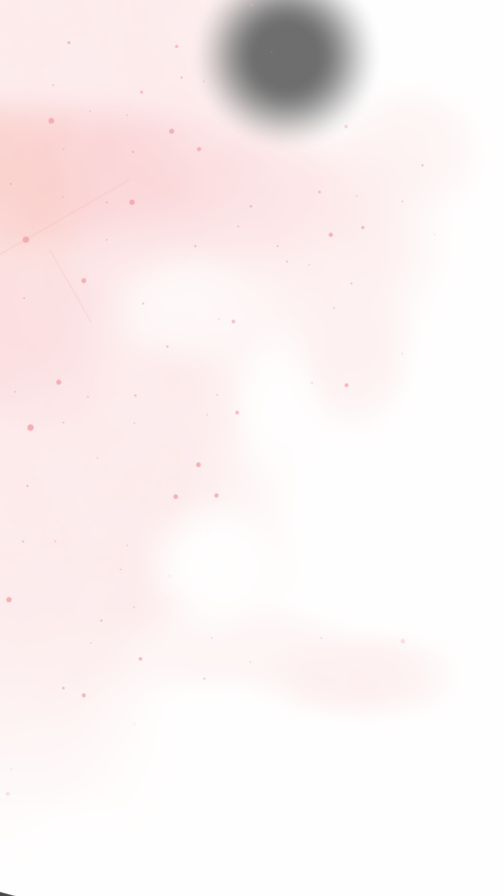
Reproduce this background procedurally as a WebGL 2 fragment shader.

```glsl
#version 300 es
precision highp float;
// Pale pink watercolour wash on white paper with specks and one blurred grey disc.

uniform vec2 u_resolution;
out vec4 outColor;

// Lengths are in canvas widths; the origin is at the lower left.
const vec3 PAPER = vec3(1.0, 0.997, 0.996);
const vec3 ROSE = vec3(0.98, 0.805, 0.815);
const vec3 PEACH = vec3(0.98, 0.81, 0.795);
const vec3 SPECK = vec3(0.95, 0.64, 0.67);
const vec3 DISC = vec3(0.43);
const vec3 CORNER = vec3(0.28);
const vec2 DISC_CENTRE = vec2(0.569, 1.667);
const vec2 DISC_FADE = vec2(0.055, 0.195);
const float WARP = 0.035;
const float GRAIN = 0.05;
const float SPECK_CELL = 0.075;
const float SPECK_DENSITY = 0.42;

vec2 hash2(vec2 p) {
  vec3 q = fract(vec3(p.xyx) * vec3(0.1031, 0.103, 0.0973));
  q += dot(q, q.yzx + 33.33);
  return fract((q.xx + q.yz) * q.zy);
}

float gradientNoise(vec2 p) {
  vec2 i = floor(p), f = fract(p);
  vec2 u = f * f * f * (f * (f * 6.0 - 15.0) + 10.0);
  vec2 o = vec2(0.0, 1.0);
  float a = dot(hash2(i) * 2.0 - 1.0, f);
  float b = dot(hash2(i + o.yx) * 2.0 - 1.0, f - o.yx);
  float c = dot(hash2(i + o.xy) * 2.0 - 1.0, f - o.xy);
  float d = dot(hash2(i + o.yy) * 2.0 - 1.0, f - o.yy);
  return mix(mix(a, b, u.x), mix(c, d, u.x), u.y);
}

float fbm(vec2 p) {
  float sum = 0.0, amp = 0.5;
  for (int i = 0; i < 4; i++) {
    sum += amp * gradientNoise(p);
    p = p * 2.03 + 17.0;
    amp *= 0.5;
  }
  return sum;
}

// Soft ellipse with a flat top
float blob(vec2 p, vec2 centre, vec2 radii) {
  vec2 q = (p - centre) / radii;
  float d = dot(q, q);
  return exp(-d * d);
}

float segment(vec2 p, vec2 a, vec2 b) {
  vec2 ab = b - a;
  return length(p - a - ab * clamp(dot(p - a, ab) / dot(ab, ab), 0.0, 1.0));
}

// Strength of the pigment, 0 for bare paper
float wash(vec2 p) {
  // Column along the left side
  float edge = mix(0.32, 0.58, smoothstep(0.35, 0.65, p.y));
  float k = 0.38 * (1.0 - smoothstep(edge - 0.24, edge + 0.06, p.x));
  k *= smoothstep(-0.02, 0.65, p.y);
  // Upper band and its pale right flank
  k = mix(k, 0.20, blob(p, vec2(0.81, 1.48), vec2(0.13, 0.11)));
  k = mix(k, 0.30, blob(p, vec2(0.65, 1.29), vec2(0.20, 0.20)));
  k = mix(k, 0.27, blob(p, vec2(0.70, 1.09), vec2(0.11, 0.15)));
  k = mix(k, 0.56, blob(p, vec2(0.28, 1.40), vec2(0.42, 0.15)));
  k = mix(k, 0.62, blob(p, vec2(0.0, 1.15), vec2(0.20, 0.20)));
  k = mix(k, 0.82, blob(p, vec2(0.05, 1.44), vec2(0.36, 0.13)));
  // Lifted, lighter places
  k = mix(k, 0.14, blob(p, vec2(0.38, 1.16), vec2(0.15, 0.10)));
  k = mix(k, 0.03, blob(p, vec2(0.55, 0.96), vec2(0.08, 0.13)));
  // Lower streak
  k = mix(k, 0.19, blob(p, vec2(0.48, 0.49), vec2(0.22, 0.08)));
  k = mix(k, 0.28, blob(p, vec2(0.71, 0.435), vec2(0.17, 0.08)));
  // Bare holes
  k = mix(k, 0.01, blob(p, vec2(0.43, 0.655), vec2(0.125, 0.12)));
  return mix(k, 0.0, blob(p, vec2(0.16, 0.06), vec2(0.12, 0.11)));
}

// One randomly sized droplet per occupied grid cell
float specks(vec2 p, float pixel) {
  vec2 cell = floor(p / SPECK_CELL);
  vec2 pick = hash2(cell + 41.0);
  vec2 centre = (cell + 0.15 + 0.7 * hash2(cell + 7.0)) * SPECK_CELL;
  float radius = mix(0.0015, 0.0065, pow(pick.y, 4.0));
  float drop = 1.0 - smoothstep(radius - pixel, radius + pixel, length(p - centre));
  return drop * step(pick.x, SPECK_DENSITY) * mix(0.45, 0.85, pick.y);
}

void main() {
  float pixel = 1.0 / u_resolution.x;
  vec2 p = gl_FragCoord.xy * pixel;

  // Pigment with wavering edges and a little grain
  vec2 drift = vec2(fbm(p * 4.0 + 3.0), fbm(p * 4.0 + 29.0));
  float k = wash(p + WARP * drift);
  k *= 1.0 + GRAIN * 4.0 * fbm(p * 9.0 + 11.0);
  float warmth = blob(p, vec2(0.0, 1.42), vec2(0.16)) + 0.6 * blob(p, vec2(0.09, 1.3), vec2(0.07));
  vec3 color = mix(PAPER, mix(ROSE, PEACH, min(warmth, 1.0)), clamp(k + 0.1 * warmth, 0.0, 1.0));

  // Faint hairlines
  float hair = min(segment(p, vec2(0.0, 1.273), vec2(0.255, 1.42)),
                   segment(p, vec2(0.10, 1.28), vec2(0.18, 1.14)));
  color = mix(color, SPECK, 0.16 * (1.0 - smoothstep(0.0, 0.0015 + pixel, hair)));

  // Blurred disc, droplets and dark corner
  color = mix(color, DISC, 1.0 - smoothstep(DISC_FADE.x, DISC_FADE.y, length(p - DISC_CENTRE)));
  color = mix(color, SPECK, specks(p, pixel) * smoothstep(0.02, 0.2, k));
  float corner = p.y + 0.27 * p.x - 0.008;
  color = mix(color, CORNER, 1.0 - smoothstep(-pixel, pixel, corner));
  outColor = vec4(color, 1.0);
}
```
